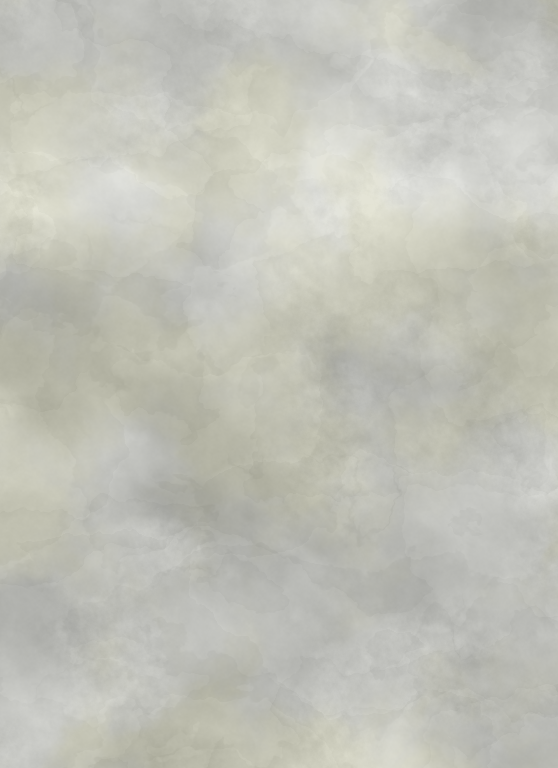
A WebGL 1 fragment shader for this texture:

```glsl
precision highp float;

uniform vec2 u_resolution;

const float MEAN_TONE = 0.752;
const vec3 COOL_TINT = vec3(-0.001, 0.003, -0.014);
const vec3 WARM_TINT = vec3(0.006, 0.006, -0.056);

float hash(vec2 p) {
  return fract(sin(dot(p, vec2(127.1, 311.7))) * 43758.5453);
}

float noise(vec2 p) {
  vec2 cell = floor(p);
  vec2 f = fract(p);
  vec2 u = f * f * f * (f * (f * 6.0 - 15.0) + 10.0);
  float low = mix(hash(cell), hash(cell + vec2(1.0, 0.0)), u.x);
  float high = mix(hash(cell + vec2(0.0, 1.0)), hash(cell + vec2(1.0, 1.0)), u.x);
  return mix(low, high, u.y);
}

// Rotated octaves; gain sets how rough the result is.
float fbm(vec2 p, float gain) {
  mat2 turn = mat2(1.6, 1.2, -1.2, 1.6);
  float sum = 0.0;
  float total = 0.0;
  float amplitude = 1.0;
  for (int i = 0; i < 6; i++) {
    sum += amplitude * noise(p);
    total += amplitude;
    amplitude *= gain;
    p = turn * p + 17.3;
  }
  return sum / total;
}

vec2 warp(vec2 p, float scale, float amount, float seed) {
  vec2 q = p * scale + seed;
  return p + amount * (vec2(fbm(q, 0.55), fbm(q + 41.7, 0.55)) - 0.5);
}

// Paint layer with a crisp ragged rim that fades inward.
float wash(vec2 p, float scale, float seed) {
  vec2 q = warp(p, 9.0, 0.09, seed);
  float depth = fbm(q * vec2(0.8, 1.2) * scale + seed, 0.42) - 0.53;
  return smoothstep(-0.004, 0.006, depth) * exp(-max(depth, 0.0) * 13.0);
}

// Thin broken creases along a noise contour.
float crease(vec2 p, float scale, float seed) {
  vec2 q = warp(p, 12.0, 0.07, seed);
  float ridge = abs(fbm(q * scale + seed, 0.5) - 0.5);
  float patches = smoothstep(0.52, 0.7, fbm(p * 6.0 + seed + 9.0, 0.5));
  return (1.0 - smoothstep(0.0, 0.022, ridge)) * patches;
}

// Broad light: a pale centre and a darker foot.
float broadLight(vec2 p) {
  vec2 d = (p - vec2(0.43, 0.66)) / vec2(0.17, 0.12);
  float glow = 0.055 * exp(-dot(d, d));
  return glow + 0.05 * (smoothstep(0.1, 0.75, p.y) - 0.5);
}

void main() {
  vec2 p = gl_FragCoord.xy / u_resolution.y;

  // Soft clouds in two sizes
  vec2 drift = warp(p, 5.0, 0.12, 3.0);
  float clouds = fbm(drift * vec2(4.2, 5.2) + 11.0, 0.46) - 0.5;
  float blotches = fbm(warp(p, 14.0, 0.05, 23.0) * 11.0 + 5.0, 0.55) - 0.5;
  float tone = MEAN_TONE + broadLight(p) + 0.27 * clouds + 0.09 * blotches;

  // Overlapping washes, some paler and some darker
  for (int i = 0; i < 4; i++) {
    float layer = float(i);
    float direction = mod(layer, 2.0) < 0.5 ? 1.0 : -1.0;
    tone += direction * 0.021 * wash(p, 4.5 + 1.3 * layer, 31.0 + 19.0 * layer);
  }

  // Creases and fine mottling in scattered patches
  tone -= 0.022 * crease(p, 6.0, 71.0);
  float worn = smoothstep(0.42, 0.68, fbm(p * 7.0 + 57.0, 0.5));
  float mottle = fbm(p * 65.0 + 83.0, 0.65) - 0.5;
  float grain = noise(p * 330.0) - 0.5;
  tone += mix(0.025, 0.085, worn) * mottle + 0.007 * grain;

  // Grey with muted olive stains
  float stain = smoothstep(0.36, 0.7, fbm(warp(p, 8.0, 0.1, 7.0) * 6.0 + 97.0, 0.5));
  vec3 color = vec3(clamp(tone, 0.6, 0.89)) + mix(COOL_TINT, WARM_TINT, stain);
  gl_FragColor = vec4(color, 1.0);
}
```
